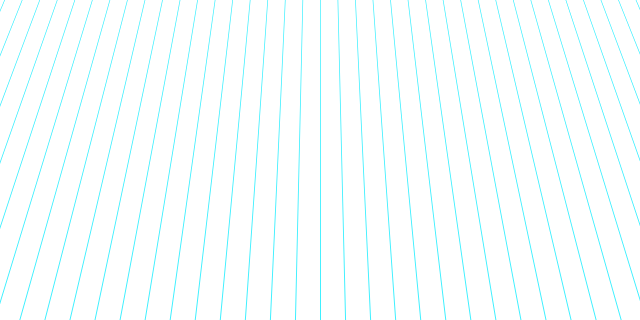
Give the GLSL for this background, as a Shadertoy shader.

```glsl
// Thin cyan lines on white, converging upwards like a floor in perspective.

const vec3 PAPER_COLOR = vec3(1.0);
const vec3 LINE_COLOR = vec3(0.24, 0.94, 1.0);
const float BOTTOM_SPACING = 0.0783; // line spacing, in canvas heights
const float TOP_SPACING = 0.0548;
const float LINE_WIDTH = 0.04;       // share of one spacing

// Integral of a unit-period stripe that fills [0, LINE_WIDTH] of each cell
float stripeIntegral(float x) {
    return floor(x) * LINE_WIDTH + min(fract(x), LINE_WIDTH);
}

// Average stripe coverage over a box of the given footprint
float stripeCoverage(float x, float footprint) {
    float halfBox = 0.5 * footprint;
    return (stripeIntegral(x + halfBox) - stripeIntegral(x - halfBox)) / footprint;
}

void mainImage(out vec4 fragColor, in vec2 fragCoord) {
    // Centred x and bottom-up y, both in canvas heights
    float x = (fragCoord.x - 0.5 * iResolution.x) / iResolution.y;
    float y = fragCoord.y / iResolution.y;

    // Spacing shrinks linearly with height, so every line stays straight
    float spacing = mix(BOTTOM_SPACING, TOP_SPACING, y);
    float pixelInCells = 1.0 / (iResolution.y * spacing);
    float coverage = stripeCoverage(x / spacing, pixelInCells);

    fragColor = vec4(mix(PAPER_COLOR, LINE_COLOR, coverage), 1.0);
}
```
